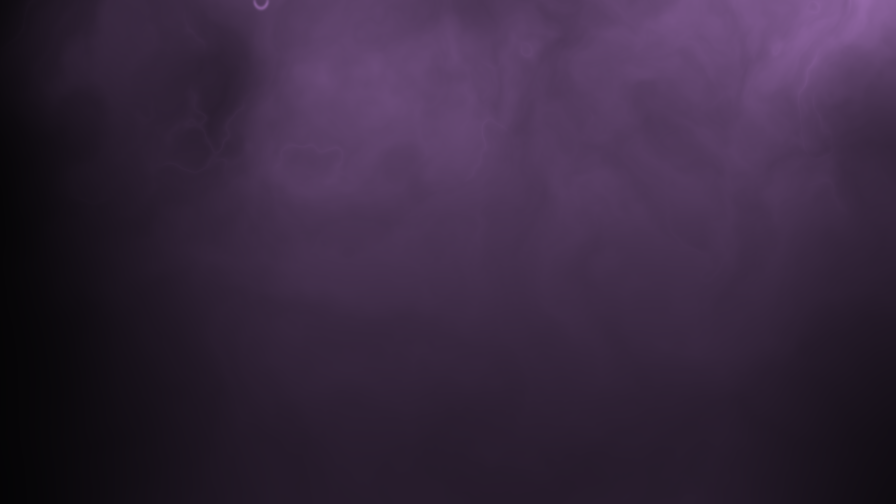
Write a WebGL 2 fragment shader that draws this background.

```glsl
#version 300 es
precision highp float;
// Violet smoke drifting in the dark, lit from the upper right.
// A smooth light field (ramps and soft blobs) sets the large shapes;
// domain-warped gradient noise adds the clouds and thin wisps.

uniform vec2 u_resolution;
out vec4 fragColor;

vec2 hashGradient(vec2 cell) {
    vec3 h = fract(cell.xyx * vec3(0.1031, 0.1030, 0.0973));
    h += dot(h, h.yzx + 33.33);
    float angle = 6.2832 * fract((h.x + h.y) * h.z);
    return vec2(cos(angle), sin(angle));
}

float gradientNoise(vec2 p) {
    vec2 i = floor(p), f = fract(p);
    vec2 u = f * f * f * (f * (f * 6.0 - 15.0) + 10.0);
    vec2 e = vec2(0.0, 1.0);
    float a = dot(hashGradient(i), f);
    float b = dot(hashGradient(i + e.yx), f - e.yx);
    float c = dot(hashGradient(i + e.xy), f - e.xy);
    float d = dot(hashGradient(i + e.yy), f - e.yy);
    return mix(mix(a, b, u.x), mix(c, d, u.x), u.y);
}

float fbm(vec2 p) {
    float sum = 0.0, amplitude = 0.6;
    for (int i = 0; i < 5; i++) {
        sum += amplitude * gradientNoise(p);
        p = mat2(1.6, 1.2, -1.2, 1.6) * p + 7.3;
        amplitude *= 0.48;
    }
    return sum;
}

float blob(vec2 p, vec2 center, vec2 radius) {
    vec2 d = (p - center) / radius;
    return exp(-dot(d, d));
}

// Large-scale brightness over the unit square
float lightField(vec2 uv) {
    float light = mix(0.14, 0.355, smoothstep(0.0, 0.95, uv.y));
    light *= smoothstep(-0.06, 0.40, uv.x);
    light *= 1.0 - 0.75 * smoothstep(0.75, 1.05, uv.x) * (1.0 - uv.y);

    // Lit clouds
    light += 0.16 * blob(uv, vec2(0.93, 1.02), vec2(0.15, 0.17));
    light += 0.05 * blob(uv, vec2(0.38, 0.86), vec2(0.08, 0.14));
    light += 0.03 * blob(uv, vec2(0.77, 0.65), vec2(0.10, 0.10));
    light += 0.09 * blob(uv, vec2(0.09, 0.95), vec2(0.09, 0.20));

    // Dark hollows
    light -= 0.09 * blob(uv, vec2(0.25, 0.82), vec2(0.07, 0.14));
    light -= 0.07 * blob(uv, vec2(0.52, 0.98), vec2(0.06, 0.07));
    light -= 0.04 * blob(uv, vec2(0.99, 0.72), vec2(0.06, 0.10));
    return light;
}

void main() {
    vec2 uv = gl_FragCoord.xy / u_resolution;
    vec2 p = gl_FragCoord.xy / u_resolution.y;

    // Warp the smoke so that it curls, more strongly near the top
    vec2 warp = vec2(fbm(p * 2.6 + 3.1), fbm(p * 2.6 + 18.7));
    float height = smoothstep(0.25, 1.0, uv.y);
    float light = lightField(uv + warp * mix(0.02, 0.06, height));

    // Soft clouds
    float clouds = fbm(p * vec2(4.2, 3.6) + warp * 1.6 + 11.0);
    light *= 1.0 + clouds * mix(0.16, 0.40, height);

    // Thin, mostly upright threads along the zero lines of the noise
    vec2 q = p * vec2(5.5, 2.6) + warp * 2.4;
    float thread = exp(-22.0 * abs(gradientNoise(q + 41.0)));
    float patches = smoothstep(0.0, 0.35, fbm(p * 3.5 + 27.0));
    light += 0.045 * thread * patches * height * smoothstep(0.0, 0.2, light);

    // Small bright curl at the top edge
    vec2 curl = p - vec2(0.518, 1.0);
    float arc = abs(length(curl * vec2(1.0, 0.8)) - 0.013);
    light += 0.20 * exp(-arc * arc * 90000.0) * smoothstep(0.01, -0.01, curl.y);

    vec3 violet = vec3(1.0, 0.70, 1.13);
    vec3 color = violet * max(light, 0.0) + vec3(0.012, 0.012, 0.014);
    fragColor = vec4(color, 1.0);
}
```
